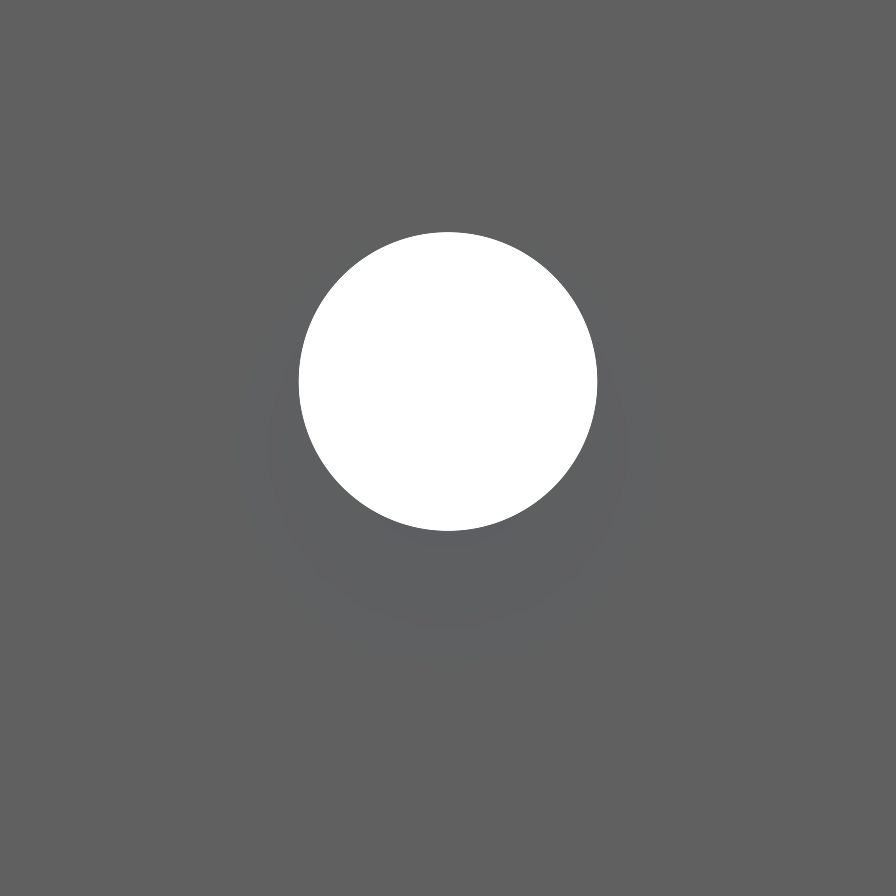
Write a Shadertoy shader that draws this background.

```glsl
const vec3 BACKDROP = vec3(0.378);
const vec3 SHADOW = vec3(0.360, 0.368, 0.380);
const vec3 DISC = vec3(1.0);

float circleDistance(vec2 point, vec2 center, float radius) {
    return length(point - center) - radius;
}

// Coverage of a shape, softened over one pixel
float coverage(float dist, float pixel) {
    return 1.0 - smoothstep(-0.5 * pixel, 0.5 * pixel, dist);
}

// Wide blurred circle that fades out across its edge
float softShadow(float dist, float blur) {
    return 1.0 - smoothstep(-blur, blur, dist);
}

void mainImage(out vec4 fragColor, in vec2 fragCoord) {
    float scale = min(iResolution.x, iResolution.y);
    vec2 point = (fragCoord - 0.5 * iResolution.xy) / scale + 0.5;
    float pixel = 1.0 / scale;

    // Faint cool shadow, lower than the disc
    float radius = 1.0 / 6.0;
    float shadowDist = circleDistance(point, vec2(0.5, 0.5), radius);
    vec3 color = mix(BACKDROP, SHADOW, softShadow(shadowDist, radius));

    // White disc
    float discDist = circleDistance(point, vec2(0.5, 0.5742), radius);
    color = mix(color, DISC, coverage(discDist, pixel));

    fragColor = vec4(color, 1.0);
}
```
